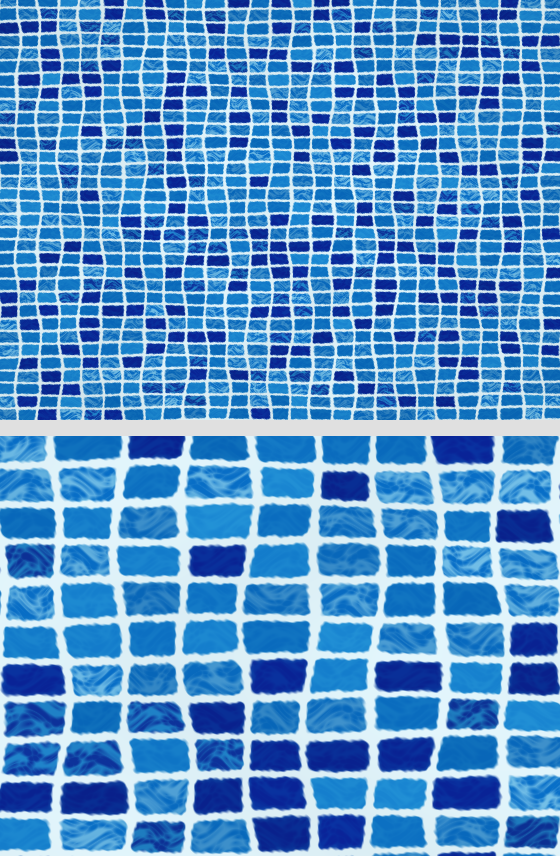
Top: the whole. Bottom: its middle third, enlarged.
Give the GLSL for this texture, as a Shadertoy shader.

```glsl
// Pool mosaic: small blue glass tiles set in pale, slightly wandering grout.
// A warped grid of ragged rounded boxes; a hash picks each tile's glass, and
// layered sines with cellular noise give the cloudy streaks inside it.

const vec2 GRID = vec2(26.7, 32.6);          // tiles across and down
const vec2 GRID_SHIFT = vec2(0.15, 0.05);    // part of a tile cut at the lower left
const vec2 JOINT = vec2(0.0066, 0.0058);     // grout widths, canvas height = 1
const float CORNER = 0.0042;                 // tile corner radius
const float RAGGED = 0.00042;                // roughness of tile edges
const float SOFT_EDGE = 0.0008;              // blur of tile edges
const vec2 WANDER = vec2(0.09, 0.07);        // bending of joints, in tiles
const vec2 JITTER = vec2(0.0016, 0.0010);    // random offset of each tile

const float DARK_SHARE = 0.20;               // cumulative shares of glass kinds
const float STAINED_SHARE = 0.29;
const float CLOUDY_SHARE = 0.62;

const vec3 GROUT = vec3(0.87, 0.945, 0.97);
const vec3 NAVY = vec3(0.035, 0.13, 0.56);
const vec3 BLUE = vec3(0.03, 0.41, 0.74);
const vec3 AZURE = vec3(0.13, 0.54, 0.79);
const vec3 PALE = vec3(0.47, 0.74, 0.87);

vec2 hash2(vec2 p) {
    vec3 q = fract(p.xyx * vec3(0.1031, 0.1030, 0.0973));
    q += dot(q, q.yzx + 33.33);
    return fract((q.xx + q.yz) * q.zy);
}

// Distance to the nearest scattered point
float cellular(vec2 p) {
    vec2 cell = floor(p), f = p - cell;
    float nearest = 2.0;
    for (int y = -1; y <= 1; y++)
        for (int x = -1; x <= 1; x++) {
            vec2 o = vec2(x, y);
            nearest = min(nearest, length(o + hash2(cell + o) - f));
        }
    return nearest;
}

// Cloudy streaks, 0 to 1; q is measured in tile heights
float streaks(vec2 q) {
    vec2 w = q + 0.2 * sin(q.yx * vec2(6.0, 4.0));
    float waves = 0.5 + 0.25 * sin(w.x * 4.0 + w.y * 7.0)
                      + 0.25 * sin(w.y * 12.0 - w.x * 3.0);
    float cells = cellular(w * vec2(3.5, 6.0));
    return smoothstep(0.25, 1.0, 0.6 * waves + 0.7 * cells);
}

// Smooth bending of the grid lines
vec2 wander(vec2 g) {
    return WANDER * vec2(
        sin(g.y * 0.55 + g.x * 0.9) + 0.7 * sin(g.y * 1.3 - g.x * 2.1),
        sin(g.x * 0.42 + g.y * 0.3) + 0.6 * sin(g.x * 1.1 + g.y * 1.7));
}

float roundedBox(vec2 p, vec2 halfSize, float radius) {
    vec2 d = abs(p) - halfSize + radius;
    return length(max(d, 0.0)) + min(max(d.x, d.y), 0.0) - radius;
}

vec3 glass(float kind, float tone, float cloud) {
    vec3 colour;
    if (kind < DARK_SHARE) colour = mix(NAVY, BLUE, 0.2 * cloud);
    else if (kind < STAINED_SHARE) colour = mix(NAVY, AZURE, 0.15 + 0.75 * cloud);
    else if (kind < CLOUDY_SHARE) colour = mix(BLUE, PALE, cloud * (0.35 + 0.6 * tone));
    else colour = mix(BLUE, AZURE, 0.7 * tone * tone + 0.3 * cloud);
    return colour * (0.95 + 0.1 * tone);
}

void mainImage(out vec4 fragColor, in vec2 fragCoord) {
    vec2 uv = fragCoord / iResolution.xy;
    vec2 cellSize = vec2(iResolution.x / iResolution.y, 1.0) / GRID;

    // Locate the tile
    vec2 g = uv * GRID + GRID_SHIFT;
    g += wander(g);
    vec2 id = floor(g);
    vec2 place = hash2(id + 17.0), look = hash2(id + 71.0), size = hash2(id + 139.0);
    vec2 p = (fract(g) - 0.5) * cellSize - JITTER * (place - 0.5);

    // Ragged, slightly uneven outline
    vec2 halfSize = 0.5 * (cellSize - JOINT) - 0.5 * JITTER * (size - 0.5);
    vec2 q = p / cellSize.y + 40.0 * place;
    p.y += 0.03 * (size.x - 0.5) * p.x;
    float edge = roundedBox(p, halfSize, CORNER * (0.6 + 0.8 * size.y));
    edge += RAGGED * (sin(q.x * 13.0 + q.y * 5.0) + sin(q.y * 17.0 - q.x * 7.0)
                    + 0.7 * sin(q.x * 31.0 + q.y * 27.0));

    // Glass with a slightly lighter worn rim
    vec3 tile = glass(look.x, look.y, streaks(q));
    tile = mix(tile, AZURE, 0.2 * smoothstep(-0.0035, 0.0, edge));

    // Grout with faint shading
    vec3 grout = GROUT * (0.985 + 0.015 * sin(g.x * 0.8 + 1.5 * sin(g.y * 0.5)));

    float blur = SOFT_EDGE + 0.6 / iResolution.y;
    vec3 colour = mix(tile, grout, smoothstep(-blur, blur, edge));

    // Gentle darkening towards the canvas corners
    vec2 c = uv - 0.5;
    fragColor = vec4(colour * (1.02 - 0.12 * dot(c, c)), 1.0);
}
```
